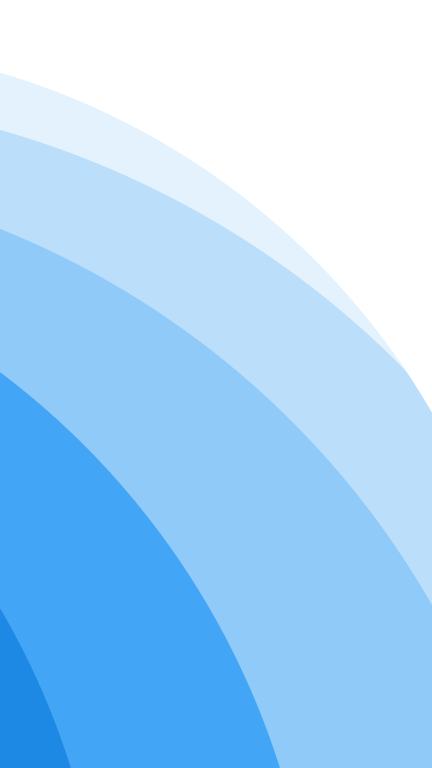
Give the GLSL for this background, as a Shadertoy shader.

```glsl
// Flat blue discs stacked from pale to deep, rising from the lower left corner.
// Each disc is an antialiased circle distance; the largest pale disc
// also clips all the others, so nothing spills onto the white ground.

const vec3 WHITE    = vec3(1.0);
const vec3 ICE      = vec3(0.890, 0.949, 0.992);
const vec3 PALE     = vec3(0.733, 0.871, 0.984);
const vec3 SKY      = vec3(0.565, 0.792, 0.976);
const vec3 AZURE    = vec3(0.259, 0.647, 0.961);
const vec3 DEEP     = vec3(0.118, 0.533, 0.898);

// Coverage of a disc, softened over one pixel of the given size.
float disc(vec2 p, vec2 center, float radius, float pixel) {
    float dist = length(p - center) - radius;
    return clamp(0.5 - dist / pixel, 0.0, 1.0);
}

// Paints a disc of one colour over the colour below it.
vec3 paintDisc(vec3 below, vec3 colour, vec2 p, vec2 center, float radius, float pixel) {
    return mix(below, colour, disc(p, center, radius, pixel));
}

void mainImage(out vec4 fragColor, in vec2 fragCoord) {
    // Canvas units: height is 1, width follows the 9:16 proportion.
    vec2 p = fragCoord / iResolution.xy * vec2(0.5625, 1.0);
    float pixel = 1.0 / iResolution.y;

    // Inner bands, back to front.
    vec3 bands = ICE;
    bands = paintDisc(bands, PALE,  p, vec2(-0.3268, -0.3216), 1.1979, pixel);
    bands = paintDisc(bands, SKY,   p, vec2(-0.4206, -0.3490), 1.1320, pixel);
    bands = paintDisc(bands, AZURE, p, vec2(-0.6224, -0.3112), 1.0348, pixel);
    bands = paintDisc(bands, DEEP,  p, vec2(-0.8646, -0.2995), 1.0026, pixel);

    // The outer disc reveals the bands on white.
    vec3 colour = paintDisc(WHITE, bands, p, vec2(-0.2747, -0.0221), 0.9674, pixel);
    fragColor = vec4(colour, 1.0);
}
```
